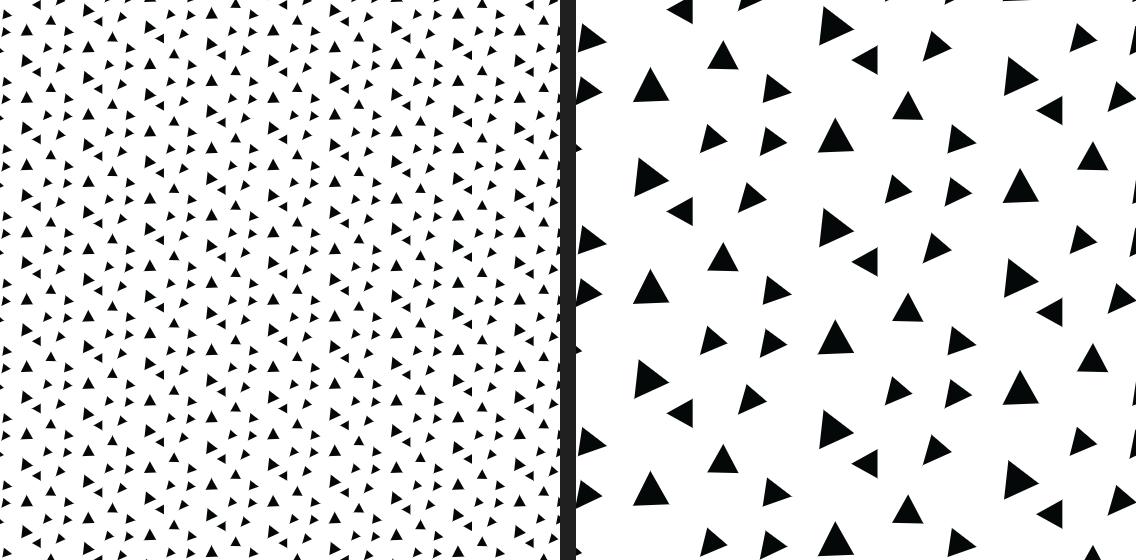
Left: the whole. Right: its middle third, enlarged.
Write a three.js fragment shader that draws this pattern.

```glsl
// Scattered black triangles on white: a cell of eight triangles repeats in
// columns, each column dropping by a quarter of the vertical period.
// Every triangle is the largest of three edge distances, wrapped in y.
varying vec2 vUv;

const vec2 PERIOD = vec2(126.75, 138.4); // in 1/1152 of the canvas

// Signed distance to the line a-b, positive on its left side
float edge(vec2 p, vec2 a, vec2 b) {
  vec2 e = b - a;
  return dot(p - a, normalize(vec2(-e.y, e.x)));
}

// Triangle with clockwise corners, repeated once per vertical period
float triangle(vec2 p, vec2 a, vec2 b, vec2 c) {
  float midY = (a.y + b.y + c.y) / 3.0;
  p.y = midY + mod(p.y - midY + 0.5 * PERIOD.y, PERIOD.y) - 0.5 * PERIOD.y;
  return max(edge(p, a, b), max(edge(p, b, c), edge(p, c, a)));
}

// Nearest of the eight triangles in a column
float cell(vec2 p) {
  // Two large ones
  float d = triangle(p, vec2(-6.0, 14.0), vec2(15.0, -2.0), vec2(-9.0, -13.0));
  d = min(d, triangle(p, vec2(2.0, 76.0), vec2(15.0, 53.0), vec2(-10.0, 52.0)));
  // Small one pointing left, small one pointing up
  d = min(d, triangle(p, vec2(13.0, -23.0), vec2(31.0, -13.0), vec2(31.0, -33.0)));
  d = min(d, triangle(p, vec2(52.0, -44.0), vec2(62.5, -64.0), vec2(41.0, -63.5)));
  // Four small tilted ones
  d = min(d, triangle(p, vec2(68.0, -3.0), vec2(82.0, -15.0), vec2(62.0, -24.0)));
  d = min(d, triangle(p, vec2(82.0, -67.0), vec2(99.0, -80.0), vec2(79.0, -87.0)));
  d = min(d, triangle(p, vec2(41.0, 37.0), vec2(55.0, 25.0), vec2(36.0, 17.0)));
  d = min(d, triangle(p, vec2(81.0, 35.0), vec2(96.0, 24.0), vec2(77.0, 15.0)));
  return d;
}

void main() {
  vec2 p = vUv * 1152.0 - vec2(433.0, 646.0);

  // Column borders run through the gap left of the large triangles
  float column = floor((p.x + 18.0) / PERIOD.x);
  p += column * vec2(-PERIOD.x, 0.25 * PERIOD.y);

  // Edge softness of one screen pixel
  float pixel = fwidth(vUv.x) * 1152.0;
  float ink = clamp(0.5 - cell(p) / pixel, 0.0, 1.0);
  gl_FragColor = vec4(mix(vec3(1.0), vec3(0.02, 0.03, 0.03), ink), 1.0);
}
```
